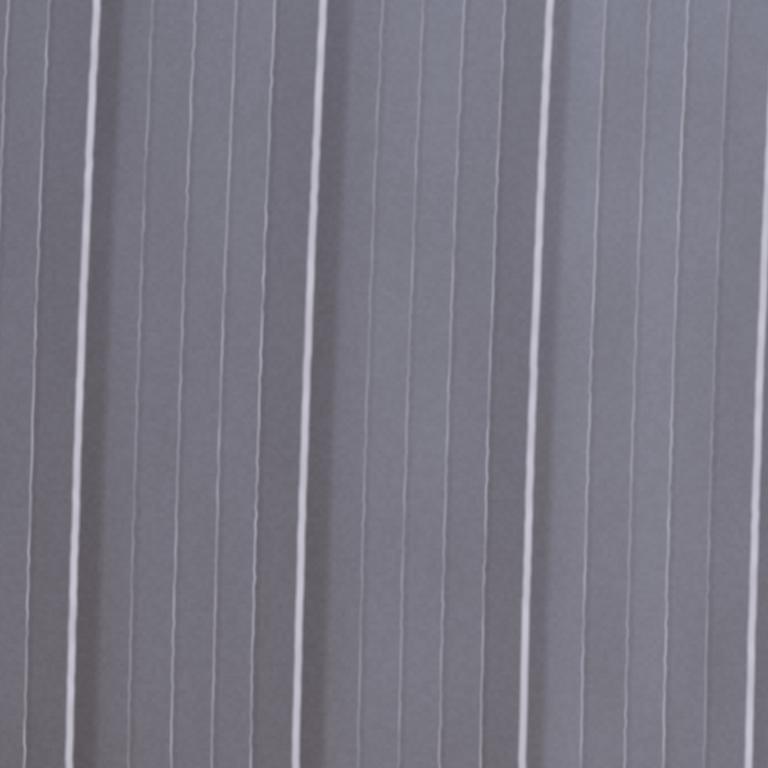
This texture is drawn by a WebGL 2 fragment shader. Its source:

```glsl
#version 300 es
precision highp float;
// Grey ribbed panel: leaning bright ridges with four fine seams between each pair.

uniform vec2 u_resolution;
out vec4 outColor;

const float PERIOD = 0.295;       // distance between bright ridges
const float FIRST_SEAM = 0.26;    // seam layout, as fractions of a period
const float SEAM_STEP = 0.18;
const int SEAM_COUNT = 4;
const vec3 SHADE = vec3(0.345, 0.325, 0.350);
const vec3 LIT = vec3(0.545, 0.550, 0.610);
const vec3 SEAM_GLINT = vec3(0.64, 0.63, 0.68);
const vec3 RIDGE_GLINT = vec3(0.78, 0.77, 0.82);

float hash(vec2 p) {
    vec3 q = fract(p.xyx * vec3(0.1031, 0.1030, 0.0973));
    q += dot(q, q.yzx + 33.33);
    return fract((q.x + q.y) * q.z);
}

float noise(vec2 p) {
    vec2 cell = floor(p);
    vec2 f = fract(p);
    f = f * f * (3.0 - 2.0 * f);
    float low = mix(hash(cell), hash(cell + vec2(1, 0)), f.x);
    float high = mix(hash(cell + vec2(0, 1)), hash(cell + vec2(1, 1)), f.x);
    return mix(low, high, f.y);
}

// Soft stripe around zero distance
float stripe(float d, float halfWidth, float feather) {
    return 1.0 - smoothstep(halfWidth - feather, halfWidth + feather, abs(d));
}

// Ridge position at height y: a slight lean with a gentle bow
float ridgeOffset(float y) {
    return 0.0898 + 0.0211 * y + 0.0154 * y * y;
}

// Broad light, brighter to the upper right, with faint mottling
float panelLight(vec2 uv) {
    float mottle = noise(uv * vec2(14.0, 7.0)) - 0.5;
    return 0.42 + 0.31 * uv.x + 0.16 * uv.y + 0.07 * mottle;
}

// Tone of one flat strip; the last one before a ridge is darker
float stripTone(float cell, float index) {
    float variation = 0.12 * (hash(vec2(cell + 17.0, index + 5.0)) - 0.5);
    return variation - (index > 3.5 ? 0.15 : 0.0);
}

// Shadow to the right of a ridge, narrower in some repeats
float grooveShadow(float phase, float cell) {
    float reach = mix(0.09, 0.13, hash(vec2(cell + 31.0, 8.0)));
    float core = 1.0 - smoothstep(reach - 0.025, reach + 0.025, phase);
    float falloff = 1.0 - smoothstep(0.0, FIRST_SEAM, phase);
    return 0.24 * core + 0.12 * falloff;
}

void main() {
    vec2 uv = gl_FragCoord.xy / u_resolution;
    float pixel = 1.0 / u_resolution.x;
    float across = (uv.x - ridgeOffset(uv.y)) / PERIOD;
    float cell = floor(across);
    float phase = across - cell;

    // Strips and the seams that divide them
    float tone = stripTone(cell, 0.0);
    float glint = 0.0;
    for (int i = 0; i < SEAM_COUNT; i++) {
        float index = float(i) + 1.0;
        vec2 id = vec2(cell + 11.0, index);
        float edge = FIRST_SEAM + SEAM_STEP * float(i);
        edge += 0.016 * (hash(id) - 0.5) - 0.014 * (uv.y - 0.5);
        float row = index * 7.0 + cell * 31.0 + 100.0;
        float ragged = 0.0016 * (noise(vec2(row, uv.y * 85.0)) - 0.5);
        float d = (phase - edge) * PERIOD + ragged;
        float wear = 0.35 + 0.35 * hash(id + 40.0);
        wear *= 0.6 + 0.8 * noise(vec2(row + 3.0, uv.y * 28.0));
        tone = mix(tone, stripTone(cell, index), smoothstep(-pixel, pixel, d));
        tone -= 0.10 * stripe(d - 0.005, 0.003, 0.003);
        glint = max(glint, wear * stripe(d, 0.0019, 0.0014 + 0.5 * pixel));
    }

    // Combine light, strips, groove and grain
    float grain = noise(uv * 170.0) + 0.6 * noise(uv * 330.0 + 9.0) - 0.8;
    float light = panelLight(uv) + tone - grooveShadow(phase, cell) + 0.09 * grain;
    vec3 color = mix(SHADE, LIT, light);
    color += vec3(-0.008, 0.0, 0.010) * (uv.y - 0.5);
    color = mix(color, SEAM_GLINT, glint);

    // Bright ridges
    float ridge = round(across);
    float ridgeD = (across - ridge) * PERIOD;
    ridgeD += 0.001 * (noise(vec2(ridge + 60.0, uv.y * 70.0)) - 0.5);
    float body = stripe(ridgeD, 0.0052, 0.0024 + 0.5 * pixel);
    float core = stripe(ridgeD, 0.0030, 0.0024);
    float gloss = 0.72 + 0.16 * core + 0.12 * noise(vec2(ridge + 80.0, uv.y * 40.0));
    color = mix(color, RIDGE_GLINT, body * gloss);

    outColor = vec4(color, 1.0);
}
```
